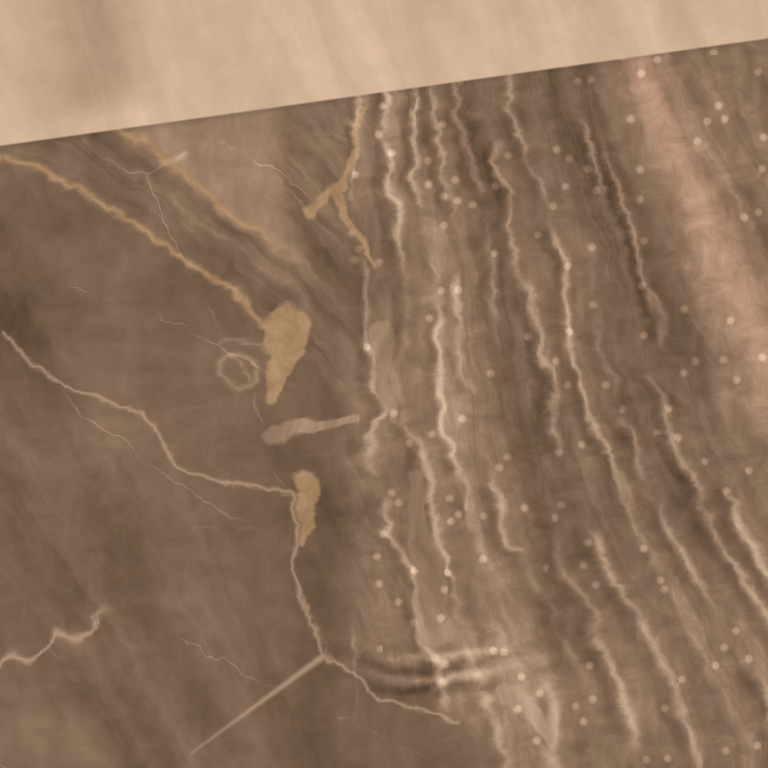
A Shadertoy shader for this texture:

```glsl
// Polished brown marble with folded veins, gold seams and pale cracks below a cream slab.

float hash(vec2 p) {
    return fract(sin(dot(p, vec2(127.1, 311.7))) * 43758.55);
}

// Layered, self-warping sines, roughly -1 to 1
float waves(vec2 p) {
    float sum = 0.0, amp = 0.6;
    for (int i = 0; i < 5; i++) {
        p = mat2(0.8, 0.6, -0.6, 0.8) * p * 1.7 + 1.3;
        p += 0.8 * sin(p.yx * 0.9 + 2.0);
        sum += amp * sin(p.x) * sin(p.y);
        amp *= 0.68;
    }
    return sum;
}

// Cellular noise: nearest distance, gap to the second nearest, cell id
vec3 cells(vec2 p) {
    vec2 base = floor(p);
    float near = 9.0, next = 9.0, id = 0.0;
    for (int y = -1; y <= 1; y++)
    for (int x = -1; x <= 1; x++) {
        vec2 c = base + vec2(x, y);
        float d = distance(p, c + vec2(hash(c), hash(c + 17.0)));
        if (d < near) { next = near; near = d; id = hash(c + 5.0); }
        else next = min(next, d);
    }
    return vec3(near, next - near, id);
}

float line(float d, float width) { return exp(-d * d / (width * width)); }

// Soft tapered stroke from a to b
float stroke(vec2 p, vec2 a, vec2 b, float ra, float rb) {
    vec2 ab = b - a;
    float h = clamp(dot(p - a, ab) / dot(ab, ab), 0.0, 1.0);
    return 1.0 - smoothstep(-0.003, 0.004, distance(p, a + ab * h) - mix(ra, rb, h));
}

vec3 stoneColor(float tone) {
    vec3 umber = vec3(0.37, 0.29, 0.225), taupe = vec3(0.57, 0.46, 0.37), cream = vec3(0.84, 0.72, 0.61);
    return tone < 0.5 ? mix(umber, taupe, max(tone, -0.1) * 2.0) : mix(taupe, cream, tone * 2.0 - 1.0);
}

void mainImage(out vec4 fragColor, in vec2 fragCoord) {
    vec2 p = fragCoord / iResolution.xy;
    vec2 q = p + 0.010 * vec2(waves(p * 8.0), waves(p * 8.0 + 5.0))
               + 0.004 * vec2(waves(p * 32.0 + 2.0), waves(p * 32.0 + 9.0));
    float grain = waves(p * 55.0);
    float patches = waves(p * 7.0 + 3.0);

    // Flow coordinates: fan on the right, sagging seams and slanted bands on the left
    float k = 0.9 * (0.8 - q.y);
    float fan = (q.x - 0.09 * (1.0 - smoothstep(0.0, 0.45, q.y)) + 0.42 * k) / (1.0 + k);
    float sag = q.y + 0.35 * q.x + 0.8 * q.x * q.x - 0.8;
    float right = smoothstep(-0.03, 0.03, q.x - 0.45 - 0.2 * (1.0 - smoothstep(0.0, 0.2, q.y)));

    // Left body with striped seams under the slab
    float left = 0.23 + 0.13 * patches
        + 0.14 * waves(vec2(dot(q, vec2(0.85, 0.5)) * 13.0, dot(q, vec2(-0.5, 0.85)) * 3.0));
    float upper = smoothstep(-0.02, 0.02, sag);
    left += upper * (0.04 + 0.17 * waves(vec2(sag * 45.0, q.x * 4.0)));
    float wedge = smoothstep(0.10, 0.12, sag) * (1.0 - smoothstep(0.34, 0.38, q.x));
    left = mix(left, 0.56 + 0.1 * patches, wedge * smoothstep(0.12, 0.22, q.x));
    left += 0.2 * line(length((q - vec2(0.38, 0.66)) * vec2(1.0, 1.3)), 0.06);

    // Right body: fibres, dark strips and a pink band
    float fibres = waves(vec2(fan * 34.0, q.y * 5.0));
    float body = 0.40 + 0.17 * fibres + 0.09 * patches + 0.09 * grain;
    body += 0.12 * line(fan - 0.53, 0.05);
    body -= 0.24 * line(fan - 0.615, 0.016) * smoothstep(0.15, 0.35, q.y);
    body -= 0.24 * line(fan - 0.77, 0.05) * smoothstep(0.25, 0.6, q.y);
    float pink = line(fan - 0.885, 0.03) * smoothstep(0.3, 0.55, q.y);
    body = mix(body, 0.74 + 0.1 * grain, pink);

    // Wandering veins, each pale with a dark flank
    for (int i = 0; i < 10; i++) {
        float n = float(i);
        float d = fan - 0.465 - 0.036 * n - 0.012 * hash(vec2(n, 3.0))
            - 0.012 * waves(vec2(q.y * 6.0, n * 7.0));
        float strength = smoothstep(-0.45, 0.35, waves(vec2(q.y * 5.0 + n * 3.0, n)));
        body += strength * (0.36 * line(d, 0.0045) - 0.2 * line(d + 0.011, 0.008));
    }
    float tone = mix(left + 0.05 * grain, body, right);

    // Folds crossing the foot and the heart of the stone
    for (int i = 0; i < 4; i++) {
        float n = float(i);
        float d = q.y - 0.10 - 0.016 * n - 1.2 * (q.x - 0.57) * (q.x - 0.57);
        float fold = line(q.x - 0.57, 0.10) * line(d, 0.007);
        tone += fold * (mod(n, 2.0) < 0.5 ? -0.28 : 0.3);
    }
    float lens = stroke(q, vec2(0.36, 0.425), vec2(0.46, 0.455), 0.013, 0.005);
    lens += stroke(q, vec2(0.535, 0.38), vec2(0.565, 0.19), 0.008, 0.025);
    lens += stroke(q, vec2(0.66, 0.1), vec2(0.72, 0.04), 0.012, 0.008);
    lens += stroke(q, vec2(0.49, 0.57), vec2(0.51, 0.46), 0.014, 0.005);
    tone = mix(tone, 0.66 + 0.2 * fibres, min(lens, 1.0) * 0.75);
    tone += 0.25 * line(length(q - vec2(0.31, 0.52)) - 0.025, 0.005);

    // Pale crack running down from the left edge, with hairlines
    vec2 path[9] = vec2[9](vec2(0.0, 0.56), vec2(0.07, 0.5), vec2(0.18, 0.465), vec2(0.25, 0.385),
        vec2(0.38, 0.355), vec2(0.385, 0.25), vec2(0.43, 0.14), vec2(0.5, 0.09), vec2(0.6, 0.06));
    float crack = 0.0;
    for (int i = 0; i < 8; i++) crack = max(crack, stroke(q, path[i], path[i + 1], 0.002, 0.002));
    crack = max(crack, stroke(p, vec2(0.25, 0.02), vec2(0.42, 0.145), 0.0003, 0.004));
    float zigzag = q.y - 0.13 - 0.5 * q.x - 0.012 * sin(q.x * 110.0);
    crack = max(crack, line(zigzag, 0.006) * (1.0 - smoothstep(0.11, 0.15, q.x)));
    float hair = 1.0 - smoothstep(0.0, 0.025, cells(q * vec2(4.0, 6.0) + q.yx * 2.0).y);
    tone += 0.2 * hair * (1.0 - right) * smoothstep(-0.1, 0.4, patches);
    tone = mix(tone, 0.85, crack * 0.72);

    // Mineral specks
    vec3 speck = cells(p * 42.0);
    float dots = (1.0 - smoothstep(0.1, 0.32, speck.x)) * step(0.86, speck.z);
    tone += 0.3 * dots * right;
    vec3 color = stoneColor(tone) + pink * right * vec3(0.025, -0.012, -0.01);

    // Gold seams and the funnels they drain into
    float gold = (line(sag, 0.006) + line(sag - 0.107, 0.007)) * (1.0 - smoothstep(0.33, 0.39, q.x));
    gold += stroke(q, vec2(0.40, 0.72), vec2(0.455, 0.755), 0.006, 0.004);
    gold += stroke(q, vec2(0.455, 0.755), vec2(0.475, 0.87), 0.005, 0.003);
    gold += stroke(q, vec2(0.45, 0.74), vec2(0.485, 0.65), 0.007, 0.003);
    gold += stroke(q, vec2(0.375, 0.575), vec2(0.355, 0.475), 0.026, 0.006);
    gold += stroke(q, vec2(0.40, 0.365), vec2(0.39, 0.29), 0.016, 0.003);
    color = mix(color, vec3(0.74, 0.59, 0.43) + 0.05 * grain, min(gold, 1.0) * 0.7);

    // Cream slab above a clean slanted joint
    float joint = p.y - 0.81 - 0.14 * p.x;
    float streaks = waves(vec2((p.x + 0.35 * p.y) * 22.0, p.y * 5.0));
    float slab = 0.95 + 0.06 * streaks + 0.03 * patches + 0.02 * grain;
    slab -= 0.28 * line(q.x - 0.12, 0.06) * smoothstep(0.01, 0.06, joint) * (0.8 + 0.5 * streaks);
    color *= 1.0 - 0.12 * line(joint, 0.006);
    color = mix(color, stoneColor(slab), smoothstep(-0.002, 0.002, joint));
    fragColor = vec4(clamp(color, 0.0, 1.0), 1.0);
}
```
